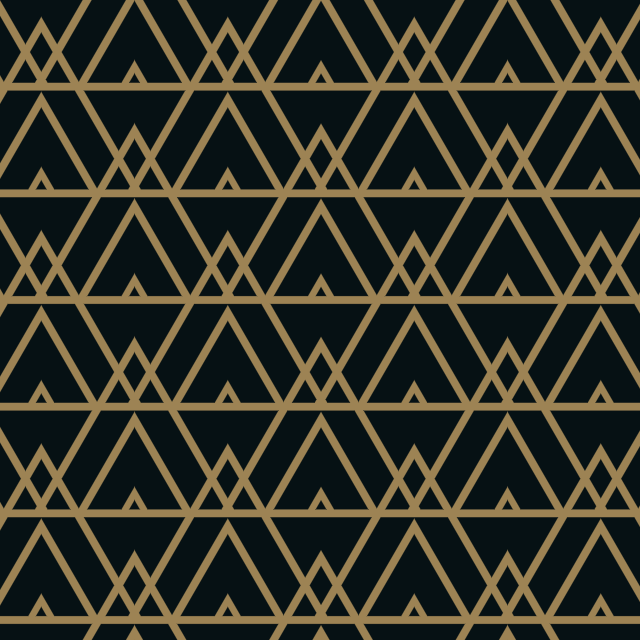
Write a Shadertoy shader that draws this pattern.

```glsl
// Art deco lattice: rows of nested gold triangles on near-black, alternate rows shifted by half a column.

const vec3 INK  = vec3(0.025, 0.067, 0.078);
const vec3 GOLD = vec3(0.615, 0.515, 0.330);

const vec2  CELL       = vec2(0.2914, 1.0 / 6.0); // column and row spacing
const vec2  ORIGIN     = vec2(0.0645, 0.03125);   // base centre of the lowest full row
const float SLOPE      = 0.577;                   // half width over height of a triangle
const float LINE_WIDTH = 0.0122;
const float THIN_WIDTH = 0.0104;
const int   NESTED     = 3;
const float FIRST_TIP  = 0.0415;                  // height of the smallest triangle
const float TIP_STEP   = 0.1172;                  // height added by each larger one

// Distance to the two legs of a triangle standing on y = 0, stroked inside its outline.
float legs(vec2 p, float tip, float width) {
    float depth = ((tip - p.y) * SLOPE - abs(p.x)) / sqrt(1.0 + SLOPE * SLOPE);
    return max(abs(depth - 0.5 * width) - 0.5 * width, -p.y);
}

// Distance to a set of nested triangles sharing one base centre.
float nestedTriangles(vec2 p) {
    float d = 1.0;
    for (int i = 0; i < NESTED; i++) {
        float width = i == 0 ? THIN_WIDTH : LINE_WIDTH;
        d = min(d, legs(p, FIRST_TIP + TIP_STEP * float(i), width));
    }
    return d;
}

// Distance to one row of triangles; its base lies at row * CELL.y.
float triangleRow(vec2 p, float row) {
    float x = p.x - 0.5 * CELL.x * mod(row, 2.0);
    float y = p.y - row * CELL.y;
    float nearX = abs(x - CELL.x * round(x / CELL.x));
    // The widest triangles overlap, so the next column counts too.
    return min(nestedTriangles(vec2(nearX, y)),
               nestedTriangles(vec2(CELL.x - nearX, y)));
}

// Distance to the horizontal base lines.
float baseLines(float y, float width) {
    return abs(y - CELL.y * round(y / CELL.y)) - 0.5 * width;
}

float lattice(vec2 p) {
    float d = baseLines(p.y, LINE_WIDTH);
    float row = floor(p.y / CELL.y);
    // Tall triangles reach up into the row above their own.
    for (int i = 0; i < 2; i++) {
        d = min(d, triangleRow(p, row - float(i)));
    }
    return d;
}

void mainImage(out vec4 fragColor, in vec2 fragCoord) {
    vec2 p = fragCoord / iResolution.y - ORIGIN;
    float pixel = 1.0 / iResolution.y;
    float coverage = 1.0 - smoothstep(-0.75 * pixel, 0.75 * pixel, lattice(p));
    fragColor = vec4(mix(INK, GOLD, coverage), 1.0);
}
```
